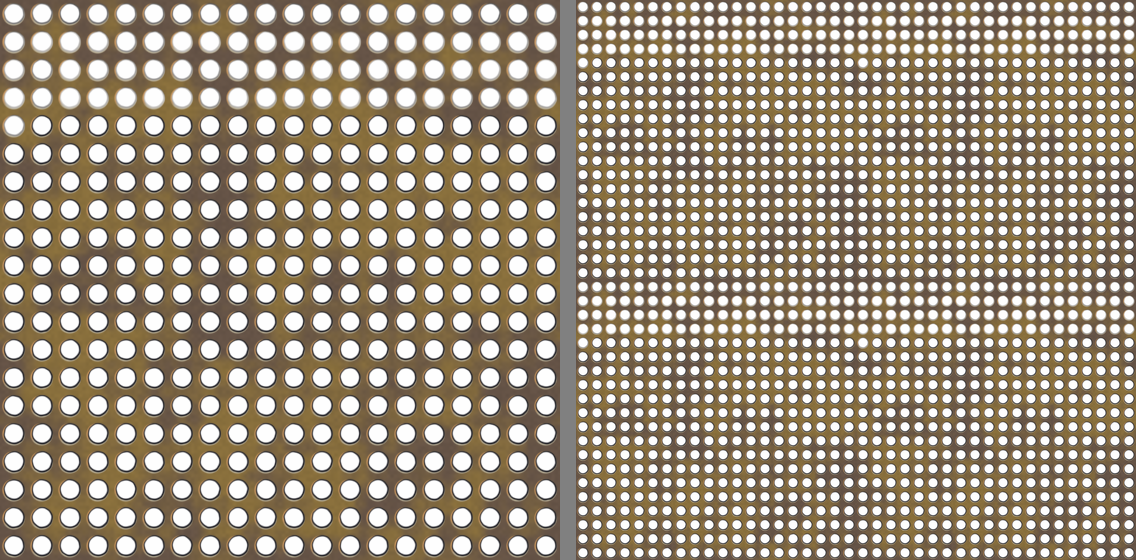
Left, the tile; right, the same tile 2 across and 2 down.
Reproduce this texture procedurally as a WebGL 2 fragment shader.

```glsl
#version 300 es
precision highp float;
// Tarnished brass sheet punched with a square grid of round holes.
// Each cell layers a lit bevel, a shaded wall and a white opening over
// mottled metal made from wrapping value noise, so the sheet tiles.

#define REPEATS 20.0        // holes across and down
#define HOLE_RADIUS 0.328   // radii are in units of one cell
#define WALL_RADIUS 0.372
#define RIM_RADIUS 0.402
#define RAGGEDNESS 0.018    // unevenness of the hole edge
#define PALE_CELLS 81.0     // cells with bright walls, counted from top left
#define MOTTLE_PERIOD 10.0  // coarsest noise cells across the sheet
#define GRAIN 0.07

uniform vec2 u_resolution;
out vec4 fragColor;

const vec3 GOLD = vec3(0.535, 0.435, 0.235);
const vec3 TARNISH = vec3(0.395, 0.325, 0.275);
const vec3 RIM_WARM = vec3(0.79, 0.59, 0.37);
const vec3 RIM_PALE = vec3(0.73, 0.69, 0.59);
const vec3 RIM_SHADE = vec3(0.35, 0.31, 0.26);
const vec3 WALL_DARK = vec3(0.10, 0.10, 0.125);
const vec3 WALL_PALE = vec3(0.70, 0.69, 0.68);
const vec3 OPENING = vec3(0.995);

float hash(vec2 p) {
    return fract(sin(dot(p, vec2(127.1, 311.7))) * 43758.5453);
}

// Value noise that wraps after a whole number of lattice cells
float wrapNoise(vec2 uv, float period) {
    vec2 p = uv * period;
    vec2 i = floor(p);
    vec2 f = fract(p);
    f = f * f * (3.0 - 2.0 * f);
    vec2 a = mod(i, period);
    vec2 b = mod(i + 1.0, period);
    float low = mix(hash(a), hash(vec2(b.x, a.y)), f.x);
    float high = mix(hash(vec2(a.x, b.y)), hash(b), f.x);
    return mix(low, high, f.y);
}

float wrapFbm(vec2 uv) {
    float sum = 0.0;
    float weight = 0.5;
    float period = MOTTLE_PERIOD;
    for (int octave = 0; octave < 4; octave++) {
        sum += weight * wrapNoise(uv, period);
        weight *= 0.55;
        period *= 2.0;
    }
    return sum;
}

// Smooth coverage of a disc
float disc(vec2 p, float radius, float blur) {
    return 1.0 - smoothstep(-blur, blur, length(p) - radius);
}

vec3 metal(vec2 uv) {
    float mottle = smoothstep(0.27, 0.66, wrapFbm(uv));
    float grain = wrapNoise(uv, 160.0) - 0.5;
    return mix(TARNISH, GOLD, mottle) * (1.0 + GRAIN * grain);
}

// Bevel lit warm from the left, pale below and dim above
vec3 rimColor(vec2 p) {
    vec2 dir = p / max(length(p), 0.001);
    float warm = smoothstep(0.35, 0.95, dot(dir, vec2(-0.94, 0.34)));
    float pale = smoothstep(-0.35, 0.65, dot(dir, vec2(0.2, -0.98)));
    return mix(mix(RIM_SHADE, RIM_PALE, pale), RIM_WARM, warm);
}

// Walls in the leading cells catch light, those of the first row only partly
vec3 wallColor(vec2 cell) {
    float row = REPEATS - 1.0 - cell.y;
    float isPale = step(row * REPEATS + cell.x + 0.5, PALE_CELLS);
    float strength = mix(0.72, 1.12, hash(cell + 7.0));
    strength *= row < 0.5 ? 0.6 : 1.0;
    return mix(WALL_DARK, WALL_PALE, isPale * strength);
}

void main() {
    vec2 uv = gl_FragCoord.xy / u_resolution;
    vec2 grid = uv * REPEATS;
    vec2 cell = floor(grid);
    vec2 p = fract(grid) - vec2(0.5, 0.52);
    float blur = max(REPEATS / min(u_resolution.x, u_resolution.y), 0.022);

    // Slightly ragged edge, different in every hole
    float ragged = RAGGEDNESS * (wrapNoise(uv, 140.0) - 0.5);
    vec2 rimP = p + vec2(0.011, 0.026);
    vec2 wallP = p + vec2(-0.008, 0.014);

    // Layers from the sheet inwards
    vec3 color = metal(uv);
    color = mix(color, rimColor(rimP), disc(rimP, RIM_RADIUS, blur));
    color = mix(color, wallColor(cell), disc(wallP, WALL_RADIUS + ragged, blur));
    color = mix(color, OPENING, disc(p, HOLE_RADIUS + ragged, blur));
    fragColor = vec4(color, 1.0);
}
```
